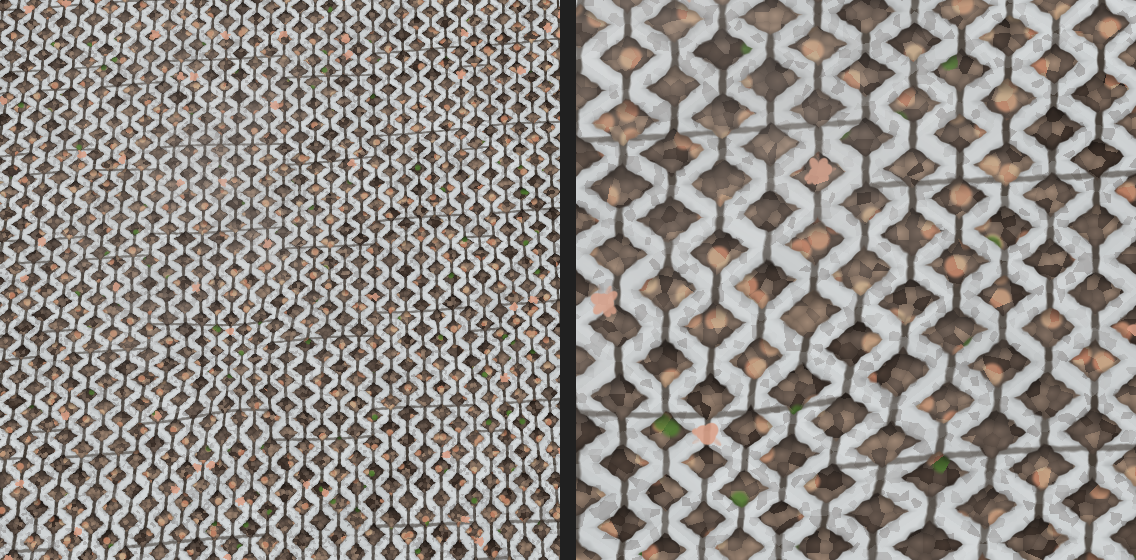
Left: the whole. Right: its middle third, enlarged.
Give the GLSL for this texture, as a WebGL 2 fragment shader.

```glsl
#version 300 es
precision highp float;

uniform vec2 u_resolution;
out vec4 fragColor;

float hash(vec2 p) {
    vec3 q = fract(vec3(p.xyx) * 0.1031);
    q += dot(q, q.yzx + 33.33);
    return fract((q.x + q.y) * q.z);
}

// Cellular noise: x = distance to nearest seed, y = random id of its cell
vec2 cells(vec2 p) {
    vec2 base = floor(p);
    vec2 nearest = vec2(9.0, 0.0);
    for (int j = -1; j <= 1; j++) {
        for (int i = -1; i <= 1; i++) {
            vec2 cell = base + vec2(i, j);
            vec2 seed = cell + vec2(hash(cell), hash(cell + 57.3));
            float d = distance(p, seed);
            if (d < nearest.x) nearest = vec2(d, hash(cell + 19.7));
        }
    }
    return nearest;
}

float waves(vec2 p) {
    return 0.5 * sin(p.x * 7.0 + 2.0 * sin(p.y * 5.0))
         + 0.3 * sin(p.y * 13.0 - p.x * 9.0 + 1.0)
         + 0.2 * sin(p.x * 23.0 + p.y * 17.0);
}

// Receding paving: columns in x, diamond rows in y
vec2 pavingCoords(vec2 p) {
    vec2 pinch = p - vec2(0.41, 0.35);
    p += pinch * 0.3 * exp(-90.0 * dot(pinch, pinch));
    p += 0.006 * vec2(waves(p.yx + 0.4), waves(p + 2.1));
    float y = p.y - 0.06 * p.x;
    float rows = y * (16.0 + y * (13.0 - 5.3 * y));
    float columns = (p.x - 0.5) * (29.0 + 7.0 * p.y) + 2.5 * p.x * p.x - 1.2 * p.y;
    return vec2(columns, rows) + 40.0;
}

// Earth, dry leaves and sprouts inside the openings
vec3 soilColor(vec2 p, float tone, float warmth) {
    vec2 crumb = cells(p * 130.0);
    vec2 leaf = cells(p * 62.0 + 8.0);
    float grain = crumb.y * 0.75 + tone * 0.35 - 0.05;
    vec3 soil = mix(vec3(0.23, 0.18, 0.15), vec3(0.39, 0.33, 0.29), smoothstep(0.05, 0.45, grain));
    soil = mix(soil, vec3(0.57, 0.48, 0.41), smoothstep(0.45, 0.85, grain));
    soil *= 1.08 - 0.3 * crumb.x;
    float litter = step(0.80 - 0.16 * warmth, leaf.y) * (1.0 - smoothstep(0.3, 0.5, leaf.x));
    vec3 leafColor = mix(vec3(0.80, 0.52, 0.40), vec3(0.81, 0.70, 0.56), crumb.y);
    soil = mix(soil, leafColor, litter * 0.85);
    float sprout = step(0.965, hash(vec2(leaf.y * 91.0, 3.0))) * (1.0 - smoothstep(0.2, 0.45, leaf.x));
    return mix(soil, vec3(0.30, 0.50, 0.17), sprout * 0.8);
}

void main() {
    vec2 p = gl_FragCoord.xy / u_resolution;
    vec2 grid = pavingCoords(p);
    float blur = max(0.06, 45.0 / u_resolution.y);
    float ragged = cells(p * 150.0 + 3.0).x - 0.45;

    // Staggered diamonds, searched across the neighbouring columns
    float opening = 9.0;
    float depth = 0.0;
    vec2 id = vec2(0.0);
    float middle = round(grid.x);
    for (int i = -1; i <= 1; i++) {
        float column = middle + float(i);
        float row = grid.y + 0.5 * mod(column, 2.0);
        vec2 cell = vec2(column, round(row));
        vec2 offset = vec2(grid.x - column, row - cell.y);
        float size = 0.93 + 0.18 * hash(cell);
        float d = abs(offset.x) / (0.59 * size) + abs(offset.y) / (0.32 * size) - 1.0;
        if (d < opening) {
            opening = d;
            depth = offset.y;
            id = cell;
        }
    }
    opening += 0.22 * ragged;

    // Pale concrete with grit and stains
    float grit = cells(p * 190.0).y;
    float stain = waves(p * 3.0 + 4.0);
    vec3 concrete = mix(vec3(0.67, 0.67, 0.67), vec3(0.81, 0.825, 0.83), smoothstep(0.0, 0.4, grit));
    concrete += 0.025 * stain + 0.04 * (hash(id + 5.0) - 0.5);
    concrete *= 1.0 - 0.14 * (1.0 - smoothstep(0.0, 0.35, opening));

    // Joints between the wavy strips, and sparser seams across them
    float jointX = abs(grid.x - middle) + 0.05 * ragged;
    float joint = 1.0 - smoothstep(0.045, 0.05 + blur, jointX);
    joint *= 0.65 + 0.35 * hash(id + 71.0);
    float slab = floor(grid.x / 2.0);
    float seamY = abs(fract((grid.y - 0.25 + floor(hash(vec2(slab, 8.0)) * 2.0)) / 4.0 + 0.5) - 0.5) * 4.0;
    float seam = 0.6 * (1.0 - smoothstep(0.02, 0.035 + 0.5 * blur, seamY + 0.03 * ragged));
    vec3 color = mix(concrete, vec3(0.25, 0.22, 0.19), max(joint, seam));

    // Openings, shaded below their upper rim
    float warmth = 0.5 + 0.5 * waves(p * 1.3 + 1.0);
    vec3 soil = soilColor(p, hash(id + 31.0), warmth);
    soil *= 1.0 - 0.35 * smoothstep(0.02, 0.25, depth);
    soil *= 1.0 - 0.25 * smoothstep(-0.35, 0.0, opening);
    color = mix(soil, color, smoothstep(-blur, blur, opening));

    // Stray leaves lying over the paving
    vec2 stray = cells(p * 36.0 + 15.0);
    float leaf = step(0.965, stray.y) * (1.0 - smoothstep(0.22, 0.30, stray.x + 0.25 * ragged));
    color = mix(color, vec3(0.86, 0.62, 0.52), leaf * 0.85);

    // Worn, dusty band with faded contrast
    vec2 toDust = (p - vec2(0.36, 0.68)) * vec2(1.0, 0.75);
    float dust = exp(-14.0 * dot(toDust, toDust)) * (0.6 + 0.4 * waves(p * 2.2));
    color = mix(color, vec3(0.74, 0.72, 0.71), 0.28 * dust);

    fragColor = vec4(clamp(color, 0.0, 1.0), 1.0);
}
```
